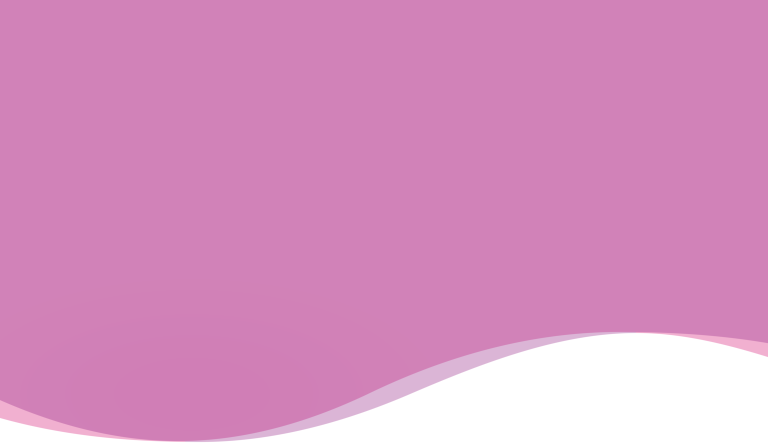
This background is drawn by a WebGL 2 fragment shader. Its source:

```glsl
#version 300 es
precision highp float;

uniform vec2 u_resolution;
out vec4 outColor;

#define ORCHID vec3(0.820, 0.510, 0.720)
#define ORCHID_DEEP vec3(0.814, 0.493, 0.713)
#define ROSE vec3(0.945, 0.690, 0.815)
#define LAVENDER vec3(0.860, 0.710, 0.840)
#define PAPER vec3(1.0)
#define LEFT_CROSSING 0.241
#define RIGHT_CROSSING 0.828
#define EDGE_SOFTNESS 0.7

// Cubic Hermite span between knots holding (x, height, slope)
float hermite(vec3 a, vec3 b, float x) {
    float span = b.x - a.x;
    float t = clamp((x - a.x) / span, 0.0, 1.0);
    float s = 1.0 - t;
    return s * s * ((1.0 + 2.0 * t) * a.y + t * span * a.z)
         + t * t * ((1.0 + 2.0 * s) * b.y - s * span * b.z);
}

// Smooth wave through five knots
float wave(vec3 knots[5], float x) {
    float height = knots[0].y;
    for (int i = 0; i < 4; i++) {
        if (x >= knots[i].x) height = hermite(knots[i], knots[i + 1], x);
    }
    return height;
}

// Coverage above a wave, measured across its slope
float above(float y, float height, float slope) {
    float aspect = u_resolution.y / u_resolution.x;
    float distanceToEdge = (y - height) / length(vec2(1.0, slope * aspect));
    float soft = EDGE_SOFTNESS / u_resolution.y;
    return smoothstep(-soft, soft, distanceToEdge);
}

float waveCoverage(vec3 knots[5], vec2 uv) {
    float dx = 1.0 / u_resolution.x;
    float height = wave(knots, uv.x);
    float slope = (wave(knots, uv.x + dx) - wave(knots, uv.x - dx)) / (2.0 * dx);
    return above(uv.y, height, slope);
}

void main() {
    vec2 uv = gl_FragCoord.xy / u_resolution;

    // Edge of the main field, and edge of the band beneath it
    vec3 upperKnots[5] = vec3[5](
        vec3(0.0, 0.107, -0.754), vec3(0.241, 0.0156, 0.034),
        vec3(0.482, 0.123, 0.823), vec3(0.807, 0.259, 0.0),
        vec3(1.0, 0.234, -0.291));
    vec3 lowerKnots[5] = vec3[5](
        vec3(0.0, 0.067, -0.48), vec3(0.260, 0.0134, 0.0),
        vec3(0.534, 0.1205, 0.737), vec3(0.829, 0.2567, 0.0),
        vec3(1.0, 0.203, -0.531));

    // The band changes tint where the two waves cross
    float dx = 1.0 / u_resolution.x;
    float middle = smoothstep(LEFT_CROSSING - dx, LEFT_CROSSING + dx, uv.x)
                 - smoothstep(RIGHT_CROSSING - dx, RIGHT_CROSSING + dx, uv.x);
    vec3 band = mix(ROSE, LAVENDER, middle);

    // Main field with a faint deepening low on the left
    float deepening = 1.0 - smoothstep(0.0, 0.3, length((uv - vec2(0.25, 0.12)) * vec2(0.8, 1.0)));
    vec3 field = mix(ORCHID, ORCHID_DEEP, deepening);

    vec3 color = mix(PAPER, band, waveCoverage(lowerKnots, uv));
    color = mix(color, field, waveCoverage(upperKnots, uv));
    outColor = vec4(color, 1.0);
}
```
